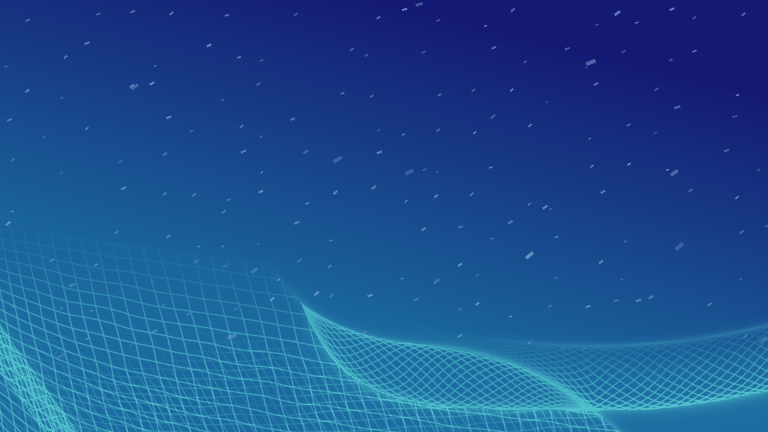
A WebGL 2 fragment shader for this background:

```glsl
#version 300 es
precision highp float;
uniform vec2 u_resolution;
out vec4 outColor;

const vec3 DEEP_BLUE = vec3(0.08, 0.10, 0.45);
const vec3 MID_BLUE = vec3(0.09, 0.25, 0.53);
const vec3 TEAL_BLUE = vec3(0.10, 0.39, 0.61);
const vec3 HAZE = vec3(0.12, 0.46, 0.65);
const vec3 MESH = vec3(0.32, 0.77, 0.81);
const vec3 FLAKE = vec3(0.52, 0.67, 0.84);
const float LINE_HALF_WIDTH = 0.0014;
const float GRADIENT_TILT = 0.25;
const float WOBBLE = 0.007;
const float PI = 3.14159;

vec2 hash2(vec2 p) {
    vec3 q = fract(p.xyx * vec3(0.1031, 0.1030, 0.0973));
    q += dot(q, q.yzx + 33.33);
    return fract((q.xx + q.yz) * q.zy);
}

float cornerGradient(vec2 cell, vec2 offset) {
    float angle = 2.0 * PI * hash2(cell + 50.0).x;
    return dot(vec2(cos(angle), sin(angle)), offset);
}

float gradientNoise(vec2 p) {
    vec2 i = floor(p), f = fract(p);
    vec2 s = f * f * f * (f * (f * 6.0 - 15.0) + 10.0);
    vec2 e = vec2(1.0, 0.0);
    float low = mix(cornerGradient(i, f), cornerGradient(i + e, f - e), s.x);
    float high = mix(cornerGradient(i + e.yx, f - e.yx), cornerGradient(i + 1.0, f - 1.0), s.x);
    return mix(low, high, s.y);
}

// Slope of a field per canvas height
float slope(float field) {
    return max(length(vec2(dFdx(field), dFdy(field))) * u_resolution.y, 0.001);
}

// Thin line at each whole value; crowded lines merge into their mean
float gridLine(float field) {
    float density = slope(field), pixel = 1.0 / u_resolution.y;
    float dist = abs(fract(field + 0.5) - 0.5) / density;
    float cover = 1.0 - smoothstep(LINE_HALF_WIDTH - pixel * 0.8, LINE_HALF_WIDTH + pixel * 0.8, dist);
    float mean = min(2.0 * LINE_HALF_WIDTH * density, 0.85);
    return mix(cover, mean, smoothstep(0.25, 0.55, density * pixel));
}

float net(float a, float b) {
    float la = gridLine(a), lb = gridLine(b);
    return la + lb - la * lb;
}

float ridgeGlow(float field, float width) {
    return exp(-abs(field) / slope(field) / width);
}

// Crossed lines wrapped round a fold between two curves
float ribbon(vec2 p, float top, float low, vec2 freq) {
    float v = clamp((top - p.y) / max(top - low, 0.001), 0.0, 1.0);
    float wrap = acos(1.0 - 2.0 * v) / PI * freq.y;
    float inside = smoothstep(-0.002, 0.003, min(top - p.y, p.y - low));
    return inside * net(p.x * freq.x + wrap, p.x * freq.x * 0.8 - wrap);
}

// Short tilted dashes, one at most in each cell
float flakes(vec2 p, float cellSize, vec2 halfSize, float amount) {
    vec2 cell = floor(p / cellSize);
    vec2 place = hash2(cell), kind = hash2(cell + 71.0);
    vec2 q = p - (cell + 0.15 + 0.7 * place) * cellSize;
    float angle = mix(0.25, 0.75, kind.y);
    q = mat2(cos(angle), -sin(angle), sin(angle), cos(angle)) * q;
    vec2 d = abs(q) - halfSize * mix(0.5, 1.1, place.y);
    float pixel = 1.0 / u_resolution.y;
    float shape = 1.0 - smoothstep(-0.5 * pixel, 0.7 * pixel, max(d.x, d.y));
    return shape * step(kind.x, amount) * mix(0.3, 0.75, hash2(cell + 19.0).x);
}

void main() {
    vec2 p = gl_FragCoord.xy / u_resolution.y;
    p.x *= 16.0 / 9.0 * u_resolution.y / u_resolution.x;

    // Sky gradient
    float t = 1.0 - p.y - GRADIENT_TILT * p.x;
    vec3 color = mix(DEEP_BLUE, MID_BLUE, clamp((t + 0.22) / 0.37, 0.0, 1.0));
    color = mix(color, TEAL_BLUE, clamp((t - 0.15) / 0.35, 0.0, 1.0));

    // Outlines of the folded sheets
    float patches = gradientNoise(p * vec2(5.0, 8.0));
    vec2 w = p + WOBBLE * vec2(gradientNoise(p * 9.0), gradientNoise(p * 9.0 + 40.0));
    float right = max(p.x - 1.4, 0.0);
    float farTop = 0.472 - 0.13 * p.x;
    float crest = 0.19 + 0.2 * exp(-8.0 * (p.x - 0.625)) - pow(max(p.x - 1.0, 0.0), 2.0);
    float trough = 0.05 + 0.4 * exp(-10.0 * (p.x - 0.65)) + 0.3 * right * right;
    float backTop = 0.2 + 0.3 * pow(p.x - 1.38, 2.0);
    float cornerTop = 0.25 - 1.45 * p.x + 0.5 * p.x * p.x;

    // Broad left sheet, fading in below its far edge
    float depth = farTop - p.y;
    float row = (farTop - w.y) / (1.0 + 0.5 * (1.0 - exp(-4.0 * p.x)));
    float column = w.x - 0.28 * (farTop - w.y);
    float leftMask = smoothstep(-0.003, 0.004, min(min(farTop, crest), trough) - p.y);
    float fade = mix(0.1, 0.75, smoothstep(0.0, 0.22, depth));
    float mesh = leftMask * fade * net(row * 42.0, column * 25.0 - 2.0 * exp(-6.0 * p.x));

    // Finer second net over its lower part
    float fine = net(row * 68.0 + w.x * 9.0, column * 46.0 + w.y * 16.0);
    mesh += leftMask * fine * smoothstep(0.29, 0.04, p.y) * (0.38 + 0.5 * patches);

    // Folds: front band, back right sheet and lower left corner
    float backFade = smoothstep(0.8, 1.4, p.x) * smoothstep(-0.04, 0.16, backTop - p.y);
    mesh += 0.72 * ribbon(w, crest, trough, vec2(40.0, 9.0));
    mesh += backFade * ribbon(w, backTop, max(trough, crest), vec2(36.0, 10.0));
    mesh += 0.75 * ribbon(w, cornerTop, cornerTop - 0.11, vec2(60.0, 6.0));

    // Bright ridges
    float crestFade = smoothstep(0.42, 0.2, p.y);
    float glow = 0.4 * ridgeGlow(p.y - crest, 0.007) * crestFade;
    glow += 0.45 * ridgeGlow(p.y - trough, 0.012) * smoothstep(0.36, 0.12, p.y);
    glow += 0.3 * ridgeGlow(p.y - backTop, 0.006) * smoothstep(1.05, 1.4, p.x);
    glow += 0.4 * ridgeGlow(p.y - cornerTop + 0.04, 0.02);

    float body = max(leftMask * fade, smoothstep(-0.01, 0.1, backTop - p.y) * step(0.7, p.x));
    color = mix(color, HAZE, 0.5 * body);
    color = mix(color, MESH, clamp(mesh * 0.85 + glow, 0.0, 0.95));

    // Drifting flakes in two sizes
    float drift = flakes(p, 0.083, vec2(0.0055, 0.0020), 0.75);
    drift = max(drift, flakes(p + 0.37, 0.21, vec2(0.0105, 0.0038), 0.6));
    color = mix(color, FLAKE, drift * smoothstep(0.1, 0.28, p.y));
    outColor = vec4(color, 1.0);
}
```
